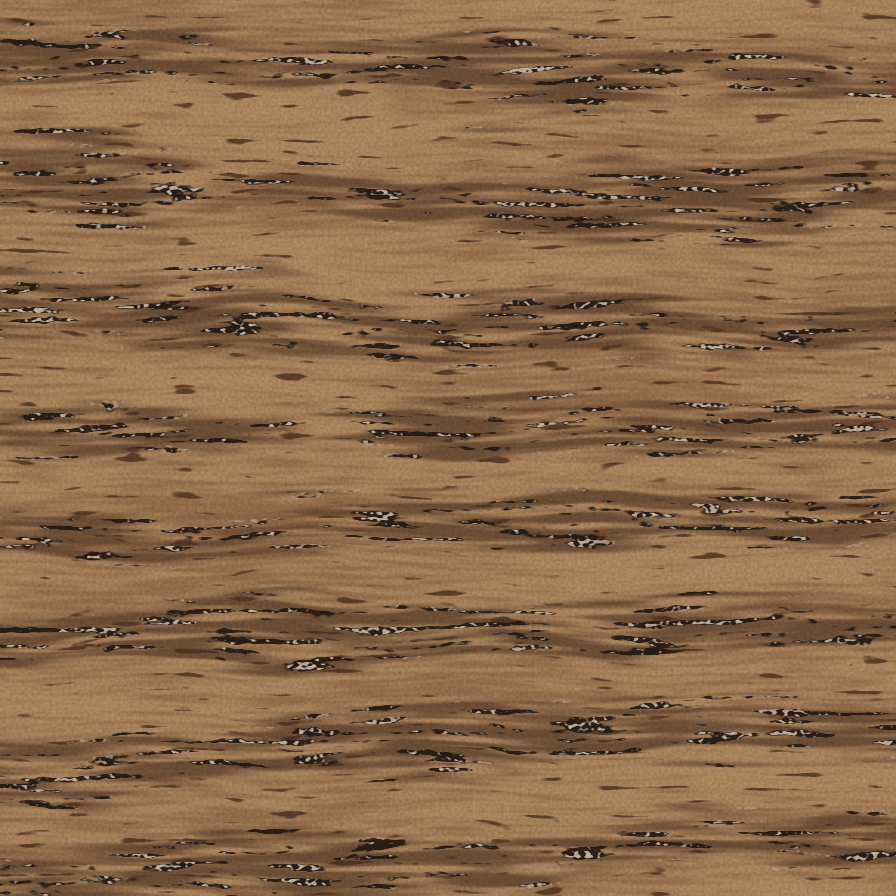
A three.js fragment shader for this texture:

```glsl
varying vec2 vUv;

const vec3 TAN    = vec3(0.665, 0.520, 0.365);
const vec3 BROWN  = vec3(0.560, 0.410, 0.280);
const vec3 DEEP   = vec3(0.390, 0.275, 0.190);
const vec3 UMBER  = vec3(0.280, 0.175, 0.115);
const vec3 SOOT   = vec3(0.130, 0.095, 0.075);
const vec3 PALE   = vec3(0.800, 0.725, 0.650);

const float BAND_COUNT   = 8.0;
const float BAND_WIDTH   = 0.50;
const float BAND_DRIFT   = 0.55;
const float BAND_RAGGED  = 0.55;
const float WAVE_HEIGHT  = 0.010;
const vec2  FIBRE_FREQ   = vec2(14.0, 190.0);
const vec2  STREAK_FREQ  = vec2(5.0, 65.0);
const vec2  VESSEL_FREQ  = vec2(13.0, 125.0);
const vec2  DASH_FREQ    = vec2(17.0, 120.0);
const vec2  SPECKLE_FREQ = vec2(150.0, 230.0);
const float GRAIN_FREQ   = 290.0;
const float GRAIN_AMOUNT = 0.085;

// Unit gradient with a random direction per lattice cell
vec2 gradient(vec2 cell) {
  vec3 q = fract(vec3(cell.xyx) * vec3(0.1031, 0.1030, 0.0973));
  q += dot(q, q.yzx + 33.33);
  float angle = 6.2832 * fract((q.x + q.y) * q.z);
  return vec2(cos(angle), sin(angle));
}

// Gradient noise, roughly -0.7 to 0.7
float noise(vec2 p) {
  vec2 i = floor(p);
  vec2 f = p - i;
  vec2 u = f * f * f * (f * (f * 6.0 - 15.0) + 10.0);
  float a = dot(gradient(i), f);
  float b = dot(gradient(i + vec2(1.0, 0.0)), f - vec2(1.0, 0.0));
  float c = dot(gradient(i + vec2(0.0, 1.0)), f - vec2(0.0, 1.0));
  float d = dot(gradient(i + vec2(1.0, 1.0)), f - vec2(1.0, 1.0));
  return mix(mix(a, b, u.x), mix(c, d, u.x), u.y);
}

// Ragged horizontal growth bands: 1 inside, 0 between
float growthBand(vec2 p, float streak) {
  float drift = noise(p * vec2(0.8, 3.0) + 4.7) * BAND_DRIFT
              + noise(p * vec2(4.0, 8.0) + 21.3) * 0.22;
  float phase = p.y * BAND_COUNT + drift + 0.25;
  float id = floor(phase);
  float offset = abs(fract(phase) - 0.5) * 2.0;
  float width = BAND_WIDTH + 0.3 * noise(vec2(p.x * 2.5, id * 7.3 + 0.5));
  float edge = offset + streak * BAND_RAGGED;
  return (1.0 - smoothstep(width - 0.14, width + 0.14, edge))
       * (1.0 - smoothstep(0.85, 1.0, offset));
}

void main() {
  // Gentle bending of the grain
  vec2 p = vUv;
  p.y += WAVE_HEIGHT * noise(vUv * vec2(5.0, 9.0) + 13.0);

  float fibre   = noise(p * FIBRE_FREQ + 51.0);
  float streak  = noise(p * STREAK_FREQ + 87.0);
  float speckle = noise(p * SPECKLE_FREQ + 9.0);
  float rough   = noise(p * vec2(70.0, 240.0) + 33.0);
  float band    = growthBand(p, streak);

  // Plain wood with fine fibres and broad tonal drift
  float tone = fibre * 0.7 + streak * 0.45 + 0.5 * noise(p * vec2(2.0, 11.0) + 65.0);
  vec3 color = mix(TAN, BROWN, smoothstep(-0.25, 0.5, tone));

  // Darker wood within the bands
  float shade = smoothstep(-0.45, 0.25, noise(p * vec2(7.0, 85.0) + 140.0) + fibre * 0.4);
  color = mix(color, DEEP, band * shade * 0.9);

  // Short scattered dashes
  float dash = noise(p * DASH_FREQ + 205.0) + 0.14 * rough;
  color = mix(color, UMBER, 0.8 * smoothstep(0.34, 0.50, dash));

  // Open vessels, dense in the bands and rare between them
  float vessel = noise(p * VESSEL_FREQ + 310.0) + 0.32 * rough;
  float threshold = mix(0.62, 0.17, band);
  float open = smoothstep(threshold, threshold + 0.12, vessel);
  color = mix(color, SOOT, 0.92 * open);

  // Pale broken filling in the vessel cores
  float patches = noise(p * vec2(9.0, 45.0) + 415.0);
  float core = smoothstep(0.22, 0.36, vessel) * band;
  float glint = core * smoothstep(0.0, 0.30, speckle + 0.6 * patches);
  color = mix(color, PALE, 0.9 * glint);

  // Fine surface grain
  color *= 1.0 + GRAIN_AMOUNT * (noise(vUv * GRAIN_FREQ + 77.0) * 1.5 + fibre * 0.6);
  gl_FragColor = vec4(color, 1.0);
}
```
